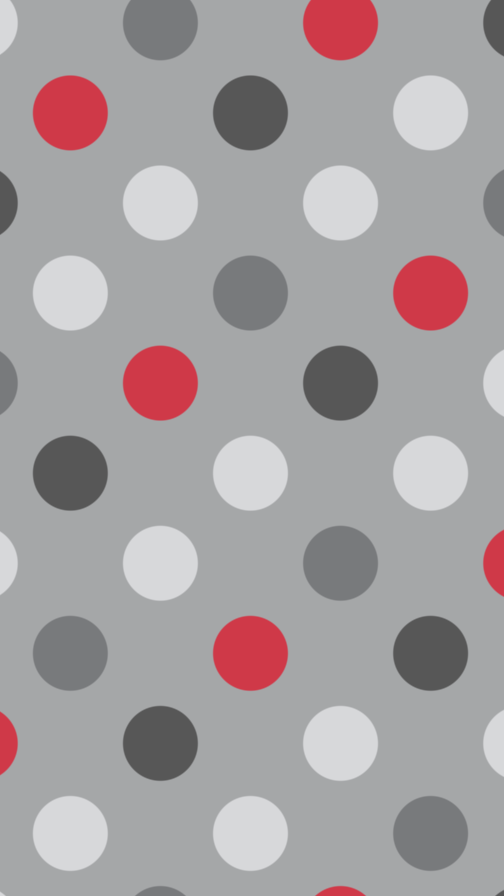
This pattern is drawn by a Shadertoy shader. Its source:

```glsl
// Lengths are fractions of the canvas height, measured from the top left.
const float PITCH = 0.10052;                     // half the gap between dots in a row
const float RADIUS = 0.0418;
const float SOFTNESS = 0.0012;                   // half width of the blurred rim
const vec2 FIRST_DOT = vec2(-0.0220, 0.0255);
const float COLOUR_COUNT = 5.0;
const float FIRST_COLOUR = 4.0;

const vec3 BACKGROUND = vec3(0.648, 0.655, 0.660);
const vec3 LIGHT_GREY = vec3(0.843, 0.847, 0.855);
const vec3 MID_GREY = vec3(0.470, 0.477, 0.485);
const vec3 DARK_GREY = vec3(0.340, 0.340, 0.340);
const vec3 RED = vec3(0.812, 0.222, 0.282);

// Cycle along each row: mid grey, red, dark grey, then two light greys.
vec3 dotColour(float index) {
    if (index < 0.5) return MID_GREY;
    if (index < 1.5) return RED;
    if (index < 2.5) return DARK_GREY;
    return LIGHT_GREY;
}

void mainImage(out vec4 fragColor, in vec2 fragCoord) {
    vec2 position = vec2(fragCoord.x, iResolution.y - fragCoord.y) / iResolution.y;

    // Diagonal axes turn the staggered rows into a plain square lattice.
    vec2 grid = (position - FIRST_DOT) / PITCH;
    vec2 lattice = 0.5 * vec2(grid.x + grid.y, grid.x - grid.y);
    vec2 cell = floor(lattice + 0.5);

    // Signed distance to the rim of the nearest dot.
    float rim = length(lattice - cell) * sqrt(2.0) * PITCH - RADIUS;

    // Each diagonal step advances the colour cycle by a fixed amount.
    float index = mod(2.0 * cell.x - cell.y + FIRST_COLOUR, COLOUR_COUNT);

    float blur = max(SOFTNESS, 0.7 / iResolution.y);
    float coverage = 1.0 - smoothstep(-blur, blur, rim);
    fragColor = vec4(mix(BACKGROUND, dotColour(index), coverage), 1.0);
}
```
